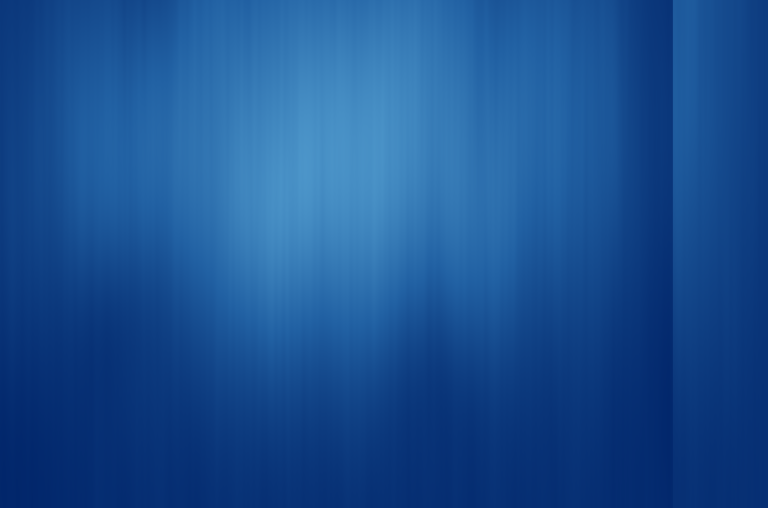
Reproduce this background procedurally as a WebGL 1 fragment shader.

```glsl
precision highp float;

uniform vec2 u_resolution;

vec2 gradient(vec2 cell) {
  float angle = 6.2832 * fract(sin(dot(cell, vec2(27.17, 91.73))) * 4375.85);
  return vec2(cos(angle), sin(angle));
}

float gradientNoise(vec2 p) {
  vec2 cell = floor(p);
  vec2 f = fract(p);
  vec2 w = f * f * f * (f * (f * 6.0 - 15.0) + 10.0);
  float a = dot(gradient(cell), f);
  float b = dot(gradient(cell + vec2(1.0, 0.0)), f - vec2(1.0, 0.0));
  float c = dot(gradient(cell + vec2(0.0, 1.0)), f - vec2(0.0, 1.0));
  float d = dot(gradient(cell + vec2(1.0, 1.0)), f - vec2(1.0, 1.0));
  return mix(mix(a, b, w.x), mix(c, d, w.x), w.y);
}

// Soft elliptical light, equal to one at its center
float glow(vec2 p, vec2 center, vec2 radius) {
  vec2 d = (p - center) / radius;
  return exp(-dot(d, d));
}

// Vertical streaks, finer and fainter with each octave
float streaks(vec2 p) {
  float sum = 0.0;
  float amplitude = 0.055;
  float frequency = 22.0;
  for (int i = 0; i < 4; i++) {
    sum += amplitude * gradientNoise(vec2(p.x * frequency, p.y * 1.6 + float(i) * 7.3));
    frequency *= 2.1;
    amplitude *= 0.8;
  }
  return sum;
}

// Broad central light with darker folds and a shoulder at the right
float curtain(vec2 p) {
  float reach = p.y > 0.69 ? 0.50 : 0.39;
  float light = 0.07 + 0.80 * glow(p, vec2(0.44, 0.69), vec2(0.33, reach));
  light += 0.09 * glow(p, vec2(0.35, 0.58), vec2(0.055, 0.22));
  light += 0.07 * glow(p, vec2(0.46, 0.76), vec2(0.07, 0.25));
  light += 0.11 * glow(p, vec2(0.76, 0.82), vec2(0.07, 0.38));
  light += 0.10 * glow(p, vec2(0.12, 0.72), vec2(0.06, 0.25));
  light -= 0.13 * glow(p, vec2(0.20, 1.02), vec2(0.04, 0.20));
  light -= 0.09 * glow(p, vec2(0.16, 0.38), vec2(0.07, 0.16));
  light -= 0.08 * glow(p, vec2(0.57, 0.26), vec2(0.08, 0.17));
  light -= 0.09 * glow(p, vec2(0.875, 0.55), vec2(0.06, 0.55));
  light -= 0.06 * glow(p, vec2(0.02, 0.12), vec2(0.10, 0.30));
  return light;
}

// Narrow panel, brightest beside the seam
float sidePanel(vec2 p) {
  float fall = smoothstep(0.0, 0.85, p.y);
  float across = 1.0 - 0.75 * smoothstep(0.89, 1.01, p.x);
  return 0.10 + 0.34 * fall * across;
}

vec3 blueRamp(float t) {
  vec3 navy = vec3(0.0, 0.14, 0.41);
  vec3 azure = vec3(0.13, 0.38, 0.64);
  vec3 sky = vec3(0.31, 0.60, 0.80);
  vec3 lower = mix(navy, azure, clamp(t * 2.0, 0.0, 1.0));
  return mix(lower, sky, clamp(t * 2.0 - 1.0, 0.0, 1.0));
}

void main() {
  vec2 uv = gl_FragCoord.xy / u_resolution;

  // Uneven hanging edges along the columns
  vec2 p = uv;
  p.y += 0.07 * gradientNoise(vec2(uv.x * 13.0, 0.4));

  // Two areas joined at a crisp vertical seam
  float halfPixel = 0.5 / u_resolution.x;
  float seam = smoothstep(0.876 - halfPixel, 0.876 + halfPixel, uv.x);
  float light = mix(curtain(p), sidePanel(uv), seam);

  light += streaks(uv) * (0.35 + light);
  gl_FragColor = vec4(blueRamp(light), 1.0);
}
```
